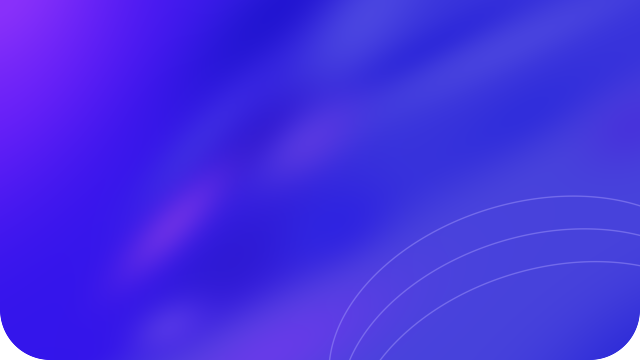
Write a Shadertoy shader that draws this background.

```glsl
// Indigo panel with diagonal violet glows, three thin arcs and rounded lower corners.

// Blends a soft, tilted elliptical glow into the colour.
void glow(inout vec3 color, vec2 p, vec2 center, vec2 radii, float angle, vec3 tint) {
    vec2 d = p - center;
    float c = cos(angle), s = sin(angle);
    vec2 q = vec2(c * d.x + s * d.y, c * d.y - s * d.x) / radii;
    color = mix(color, tint, exp(-dot(q, q)));
}

// Approximate distance to the outline of a sheared ellipse.
float arcDistance(vec2 p, vec2 center, vec2 radii, float shear) {
    vec2 q = (p - center) / radii;
    q.y -= shear * q.x;
    float r = length(q);
    vec2 n = q / max(r, 1e-4);
    vec2 gradient = vec2(n.x - n.y * shear, n.y) / radii;
    return abs(r - 1.0) / max(length(gradient), 1e-4);
}

void mainImage(out vec4 fragColor, in vec2 fragCoord) {
    vec2 p = fragCoord / iResolution.y;
    float aspect = iResolution.x / iResolution.y;
    float pixel = 1.0 / iResolution.y;

    // Base gradient, brighter below a diagonal edge
    vec3 color = mix(vec3(0.20, 0.08, 0.92), vec3(0.22, 0.20, 0.86), smoothstep(0.35, 1.15, p.x));
    float slope = 0.56 * p.x - 0.224 - p.y;
    color = mix(color, vec3(0.28, 0.26, 0.86), smoothstep(-0.1, 0.12, slope));

    // Violet light from the upper left
    glow(color, p, vec2(0.02, 0.75), vec2(0.55, 0.28), 0.8, vec3(0.39, 0.12, 0.97));
    glow(color, p, vec2(0.0, 1.0), vec2(0.35, 0.20), 0.7, vec3(0.54, 0.19, 0.98));

    // Bands across the upper half
    glow(color, p, vec2(0.78, 0.97), vec2(0.35, 0.12), 0.75, vec3(0.13, 0.08, 0.82));
    glow(color, p, vec2(1.02, 0.95), vec2(0.28, 0.10), 0.85, vec3(0.29, 0.27, 0.88));
    glow(color, p, vec2(0.56, 0.60), vec2(0.25, 0.07), 0.8, vec3(0.24, 0.17, 0.89));
    glow(color, p, vec2(1.20, 0.86), vec2(0.30, 0.06), 0.5, vec3(0.17, 0.15, 0.85));
    glow(color, p, vec2(1.44, 0.88), vec2(0.50, 0.07), 0.45, vec3(0.28, 0.26, 0.87));
    glow(color, p, vec2(1.46, 0.69), vec2(0.22, 0.07), 0.5, vec3(0.19, 0.18, 0.86));
    glow(color, p, vec2(1.76, 0.65), vec2(0.15, 0.10), 0.5, vec3(0.28, 0.20, 0.86));

    // Shadows and warm highlights through the middle
    glow(color, p, vec2(0.72, 0.61), vec2(0.20, 0.08), 0.75, vec3(0.18, 0.10, 0.82));
    glow(color, p, vec2(0.86, 0.60), vec2(0.17, 0.08), 0.7, vec3(0.34, 0.22, 0.88));
    glow(color, p, vec2(0.66, 0.27), vec2(0.26, 0.14), 0.6, vec3(0.18, 0.10, 0.83));
    glow(color, p, vec2(0.93, 0.37), vec2(0.16, 0.10), 0.5, vec3(0.18, 0.14, 0.88));
    glow(color, p, vec2(0.48, 0.375), vec2(0.20, 0.065), 0.8, vec3(0.40, 0.18, 0.90));

    // Lower edge
    glow(color, p, vec2(0.47, 0.09), vec2(0.11, 0.07), 0.5, vec3(0.31, 0.20, 0.90));
    glow(color, p, vec2(0.74, 0.01), vec2(0.38, 0.13), 0.5, vec3(0.40, 0.23, 0.91));
    glow(color, p, vec2(1.78, 0.0), vec2(0.40, 0.17), 0.6, vec3(0.18, 0.17, 0.85));

    // Evenly shifted thin arcs
    for (int i = 0; i < 3; i++) {
        vec2 center = vec2(1.462, 0.063) + float(i) * vec2(0.031, -0.091);
        float d = arcDistance(p, center, vec2(0.548, 0.381), 0.245);
        float line = 1.0 - smoothstep(0.0, 0.001 + pixel, d);
        color = mix(color, vec3(0.62, 0.58, 0.98), 0.5 * line);
    }

    // Rounded lower corners over white
    vec2 corner = max(vec2(abs(p.x - 0.5 * aspect) - 0.5 * aspect, -p.y) + 0.14, 0.0);
    float outside = smoothstep(-0.5 * pixel, 0.5 * pixel, length(corner) - 0.14);
    fragColor = vec4(mix(color, vec3(1.0), outside), 1.0);
}
```
